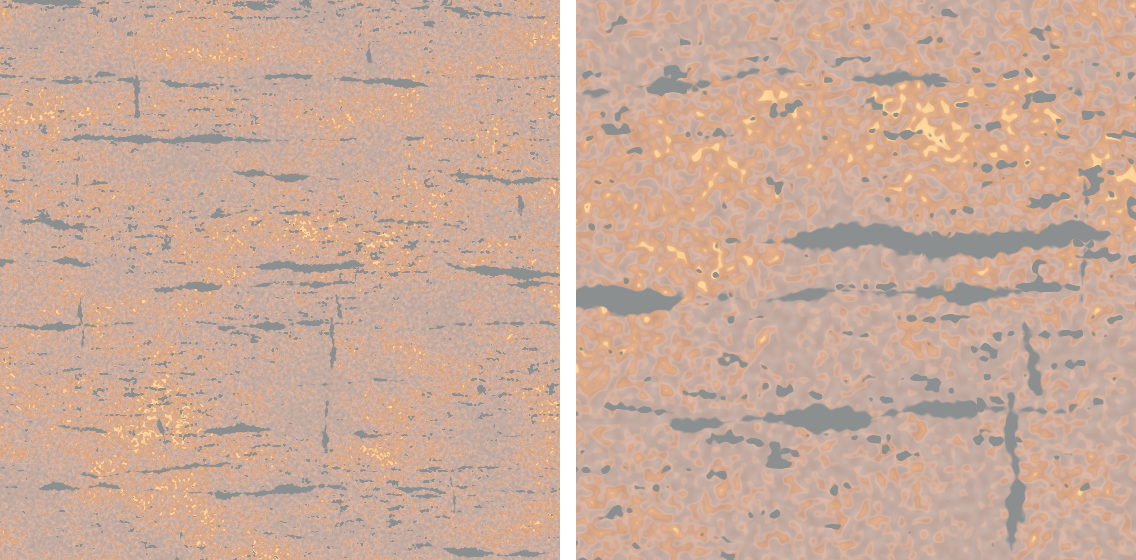
Left: the whole. Right: its middle third, enlarged.
Give the GLSL for this texture, as a Shadertoy shader.

```glsl
// Weathered sandstone masonry: grainy pink, tan and ochre stone with pale flecks,
// crossed by broken, ragged grey bedding cracks and a few upright joints.
// Layered gradient noise picks the stone colour; loops of warped lines cut the cracks.

float hash(vec2 p) {
    vec3 q = fract(p.xyx * vec3(0.1031, 0.1030, 0.0973));
    q += dot(q, q.yzx + 33.33);
    return fract((q.x + q.y) * q.z);
}

float cornerSlope(vec2 cell, vec2 offset) {
    float angle = 6.2832 * hash(cell);
    return dot(vec2(cos(angle), sin(angle)), offset);
}

// Gradient noise scaled to roughly unit variance
float noise(vec2 p) {
    vec2 i = floor(p), f = p - i;
    vec2 u = f * f * f * (f * (f * 6.0 - 15.0) + 10.0);
    vec2 e = vec2(1.0, 0.0);
    float low = mix(cornerSlope(i, f), cornerSlope(i + e, f - e), u.x);
    float high = mix(cornerSlope(i + e.yx, f - e.yx), cornerSlope(i + 1.0, f - 1.0), u.x);
    return 4.65 * mix(low, high, u.y);
}

// Signed distance to the bedding cracks, which open and close along their length
float beddingCracks(vec2 uv) {
    float d = 1.0;
    for (float i = 0.0; i < 14.0; i++) {
        float seed = i * 3.7 + 40.5;
        float level = (i + 0.5 + 0.8 * (hash(vec2(i, 7.0)) - 0.5)) / 14.0;
        level += 0.007 * noise(vec2(uv.x * 3.0, seed)) + 0.002 * noise(vec2(uv.x * 19.0, seed));
        float opening = noise(vec2(uv.x * 5.0 + 9.0, seed + 60.0))
                      + 0.6 * noise(vec2(uv.x * 24.0, seed + 120.0));
        opening += 0.8 * (hash(vec2(i, 31.0)) - 0.5);
        d = min(d, abs(uv.y - level) - 0.0031 * (opening - 0.25));
    }
    return d;
}

// Signed distance to short, wandering upright joints
float uprightJoints(vec2 uv) {
    float d = 1.0;
    for (float i = 0.0; i < 13.0; i++) {
        vec2 centre = vec2(hash(vec2(i, 3.0)), (i + hash(vec2(i, 5.0))) / 13.0);
        float halfLength = mix(0.02, 0.065, hash(vec2(i, 11.0)));
        float seed = i * 4.3 + 200.5;
        float x = centre.x + 0.004 * noise(vec2(uv.y * 14.0, seed));
        float halfWidth = 0.0008 + 0.0022 * noise(vec2(uv.y * 26.0, seed + 70.0));
        float beyondEnd = max(abs(uv.y - centre.y) - halfLength, 0.0);
        d = min(d, length(vec2(uv.x - x, beyondEnd)) - halfWidth);
    }
    return d;
}

// Stone colours in order, from weathered tan to pale yellow flecks
vec3 stoneColour(float tone) {
    vec3 c = vec3(0.765, 0.67, 0.63);
    c = mix(c, vec3(0.84, 0.70, 0.63), smoothstep(-0.85, -0.10, tone));
    c = mix(c, vec3(0.83, 0.65, 0.55), smoothstep(0.05, 0.70, tone));
    c = mix(c, vec3(0.875, 0.67, 0.52), smoothstep(0.75, 1.35, tone));
    return mix(c, vec3(0.99, 0.83, 0.60), smoothstep(1.75, 2.45, tone));
}

void mainImage(out vec4 fragColor, in vec2 fragCoord) {
    vec2 uv = fragCoord / iResolution.y;
    mat2 turn = mat2(0.8, 0.6, -0.6, 0.8);
    vec2 grainUv = turn * uv;
    float coarseGrain = noise(grainUv * 85.0 + 17.0);
    float fineGrain = noise(grainUv * 175.0 + 53.0);

    // Broad patches, flattened mottling and grain
    float tone = 0.48 * noise(uv * vec2(4.0, 5.5) + 3.3)
               + 0.36 * noise(uv * vec2(10.0, 15.0) + 21.7)
               + 0.30 * noise(uv * vec2(25.0, 38.0) + 71.2)
               + 0.40 * coarseGrain + 0.62 * fineGrain;

    // Cracks with crumbled edges
    float d = min(beddingCracks(uv), uprightJoints(uv));
    d += 0.0009 * coarseGrain + 0.0007 * fineGrain;
    float crack = smoothstep(0.0011, -0.0011, d);

    // Flat chips gathered in worn zones
    float worn = noise(uv * vec2(3.0, 7.0) + 90.4);
    float chips = noise(uv * vec2(32.0, 110.0) + 130.0) + 0.5 * fineGrain;
    crack = max(crack, smoothstep(2.1, 2.5, chips + 0.55 * worn));

    // Stone bleaches to tan beside the cracks
    tone += 0.18 - 0.75 * exp(-max(d, 0.0) / 0.013);
    vec3 colour = stoneColour(tone);
    colour += 0.012 * noise(grainUv.yx * 150.0 + 11.0);
    colour = mix(colour, vec3(0.545, 0.56, 0.56), crack);

    fragColor = vec4(colour, 1.0);
}
```
